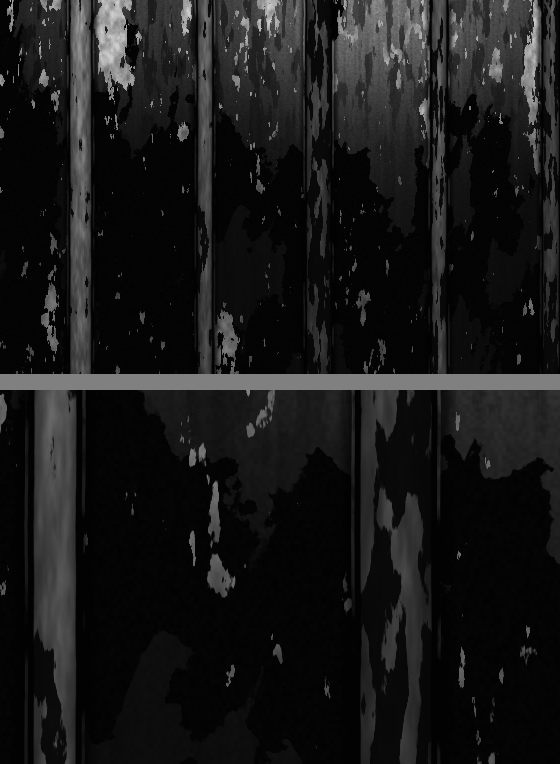
Top: the whole. Bottom: its middle third, enlarged.
A Shadertoy shader for this texture:

```glsl
float hash(vec2 p) {
    vec3 q = fract(vec3(p.xyx) * 0.1031);
    q += dot(q, q.yzx + 33.33);
    return fract((q.x + q.y) * q.z);
}

float noise(vec2 p) {
    vec2 i = floor(p), f = fract(p);
    f = f * f * (3.0 - 2.0 * f);
    return mix(mix(hash(i), hash(i + vec2(1, 0)), f.x),
               mix(hash(i + vec2(0, 1)), hash(i + vec2(1, 1)), f.x), f.y);
}

float fbm(vec2 p) {
    float sum = 0.0, amp = 0.5;
    for (int i = 0; i < 6; i++) {
        sum += amp * noise(p);
        p = mat2(1.9, 0.25, -0.25, 1.9) * p + 17.3;
        amp *= 0.52;
    }
    return sum;
}

// Large chips: centre and radii
const vec4 chips[9] = vec4[9](
    vec4(0.094, 0.09, 0.026, 0.10), vec4(0.405, 0.05, 0.036, 0.09),
    vec4(0.765, 0.53, 0.022, 0.16), vec4(0.200, 0.59, 0.034, 0.15),
    vec4(0.480, 0.65, 0.026, 0.08), vec4(0.958, 0.55, 0.024, 0.17),
    vec4(0.945, 0.11, 0.016, 0.035), vec4(0.335, 0.63, 0.014, 0.08),
    vec4(0.188, 0.05, 0.014, 0.025));

// Battens: centre, half width, tone, wear
const vec4 battens[5] = vec4[5](
    vec4(0.144, 0.0185, 0.43, 0.08), vec4(0.366, 0.0125, 0.34, 0.30),
    vec4(0.569, 0.0210, 0.25, 0.72), vec4(0.784, 0.0130, 0.32, 0.52),
    vec4(0.984, 0.0140, 0.27, 0.58));

float paintedPanel(vec2 p, float light) {
    float streaks = noise(p * vec2(260, 9)) * 0.6 + noise(p * vec2(90, 5)) * 0.4;
    float grain = noise(p * 420.0);
    float grey = light * (0.72 + 0.3 * streaks + 0.22 * grain);

    // Runs and blisters near the top
    float runs = fbm(p * vec2(85, 20) + 5.0);
    grey *= 1.0 - 0.45 * smoothstep(0.54, 0.62, runs) * smoothstep(0.3, 0.6, p.y);

    // Ragged black paint
    float cover = fbm(p * vec2(17, 6.5) + 0.5 * fbm(p * 45.0) + 3.7);
    float limit = mix(0.45, 0.73, smoothstep(0.32, 0.6, p.y));
    limit -= 0.12 * (1.0 - smoothstep(0.05, 0.16, p.x));
    float black = smoothstep(-0.008, 0.012, cover - limit);
    grey = mix(grey, 0.008 + 0.012 * grain, black);

    // Bare flakes: scattered specks and large chips
    float chip = 0.0;
    for (int i = 0; i < 9; i++) {
        float d = length((p - chips[i].xy) / chips[i].zw);
        chip = max(chip, 1.0 - smoothstep(0.2, 1.25, d));
    }
    float flake = fbm(p * vec2(52, 21) + 11.0);
    float fleck = fbm(p * vec2(125, 40) + 31.0);
    float ragged = max(flake, fleck - 0.04) + 0.27 * chip;
    float need = 0.76 - 0.06 * smoothstep(0.35, 0.65, p.y);
    float bare = smoothstep(need, need + 0.02, ragged);
    float bareTone = (0.30 + 0.30 * smoothstep(0.2, 0.65, p.y) + 0.12 * chip)
                   * (0.55 + 0.8 * fbm(p * vec2(110, 70)));
    return mix(grey, bareTone, bare);
}

float battenTone(vec2 p, float d, vec4 b) {
    float mottled = fbm(p * vec2(120, 32) + b.x * 90.0);
    float tone = b.z * (0.6 + 0.75 * mottled) * (1.0 - 0.45 * d * d);
    tone *= 0.85 + 0.3 * noise(p * vec2(350, 60));
    tone *= 0.8 + 0.3 * smoothstep(0.1, 0.65, p.y);

    // Dark stains, denser on the worn battens and along ridges
    float ridge = b.w * 0.12 * cos(d * 9.0 + b.x * 20.0);
    float stain = fbm(p * vec2(95, 24) + b.x * 50.0) + ridge;
    float limit = 0.72 - 0.36 * b.w;
    return mix(tone, 0.02, 0.93 * smoothstep(limit, limit + 0.05, stain));
}

void mainImage(out vec4 fragColor, in vec2 fragCoord) {
    vec2 p = fragCoord / iResolution.x;
    float px = 1.0 / iResolution.x;

    // Light falls from above, strongest right of centre
    float spot = exp(-pow((p.x - 0.68) / 0.2, 2.0));
    float top = smoothstep(0.2, 0.7, p.y);
    float light = 0.042 + top * top * (0.19 + 0.21 * spot) * smoothstep(-0.12, 0.2, p.x)
                + 0.045 * spot * smoothstep(0.0, 0.4, p.y);
    float grey = paintedPanel(p, light);

    // Battens with dark grooves and thin lit edges
    for (int i = 0; i < 5; i++) {
        vec4 b = battens[i];
        float wobble = 0.0016 * (fbm(vec2(p.y * 30.0, b.x * 70.0)) - 0.5);
        float x = p.x - b.x - wobble;
        float edge = abs(x) - b.y;
        grey *= mix(0.35, 1.0, smoothstep(0.004, 0.016, edge));
        grey *= smoothstep(0.003, 0.0065, edge);
        float rim = 1.0 - smoothstep(0.0006, 0.0008 + px, abs(edge - 0.0045));
        grey += rim * (0.05 + 0.8 * light) * smoothstep(0.38, 0.6, fbm(p * vec2(40, 22) + b.x));
        float inside = 1.0 - smoothstep(-px, px, edge);
        grey = mix(grey, battenTone(p, x / b.y, b), inside);
    }
    fragColor = vec4(vec3(clamp(grey, 0.008, 0.8)), 1.0);
}
```
